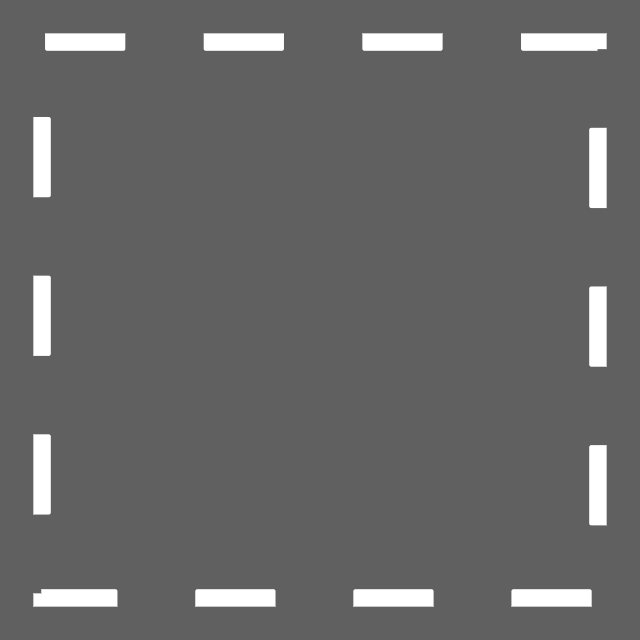
Write a Shadertoy shader that draws this pattern.

```glsl
// A dashed white square frame on flat grey.
// Each side repeats a dash whose inner corners are rounded and whose outer
// edge is flat; two opposite corners join the frame with a small step.

const vec3 GROUND = vec3(0.378);
const vec3 DASH = vec3(1.0);
const float FRAME_LOW = 0.0521;
const float FRAME_HIGH = 0.9479;
const float THICKNESS = 0.0273;
const float HALF_LENGTH = 0.0627;
const float PERIOD = 0.2479;
const float BOTTOM_PERIOD = 0.2470;
const float ROUNDING = 0.0035;

// Centre of the first dash on each side
const float TOP_START = 0.1331;
const float BOTTOM_START = 0.1208;
const float LEFT_START = 0.2587;
const float RIGHT_START = 0.2418;

// Inner points of the corner steps
const vec2 LOW_STEP = vec2(0.0645, 0.0729);
const vec2 HIGH_STEP = vec2(0.9336, 0.9232);

// Distance to a row of dashes; depth grows inward from the frame edge
float dashRow(float along, float depth, float start, float period, float count) {
    float index = clamp(round((along - start) / period), 0.0, count - 1.0);
    float offset = abs(along - start - index * period);
    vec2 q = vec2(offset - HALF_LENGTH, depth - THICKNESS) + ROUNDING;
    float rounded = length(max(q, 0.0)) + min(max(q.x, q.y), 0.0) - ROUNDING;
    return max(rounded, -depth);
}

float boxDistance(vec2 p, vec2 low, vec2 high) {
    vec2 q = max(low - p, p - high);
    return length(max(q, 0.0)) + min(max(q.x, q.y), 0.0);
}

void mainImage(out vec4 fragColor, in vec2 fragCoord) {
    vec2 p = fragCoord / iResolution.xy;
    vec2 low = p - FRAME_LOW;
    vec2 high = FRAME_HIGH - p;

    // Horizontal sides, extended into their corners and then notched
    float top = dashRow(p.x, high.y, TOP_START, PERIOD, 4.0);
    top = min(top, boxDistance(p, HIGH_STEP - vec2(0.02, 0.0), vec2(FRAME_HIGH)));
    top = max(top, min(p.x - HIGH_STEP.x, HIGH_STEP.y - p.y));

    float bottom = dashRow(p.x, low.y, BOTTOM_START, BOTTOM_PERIOD, 4.0);
    bottom = min(bottom, boxDistance(p, vec2(FRAME_LOW), LOW_STEP + vec2(0.02, 0.0)));
    bottom = max(bottom, min(LOW_STEP.x - p.x, p.y - LOW_STEP.y));

    // Vertical sides
    float left = dashRow(p.y, low.x, LEFT_START, PERIOD, 3.0);
    float right = dashRow(p.y, high.x, RIGHT_START, PERIOD, 3.0);

    float shape = min(min(top, bottom), min(left, right));
    float pixel = 1.0 / min(iResolution.x, iResolution.y);
    float cover = clamp(0.5 - shape / pixel, 0.0, 1.0);
    fragColor = vec4(mix(GROUND, DASH, cover), 1.0);
}
```
